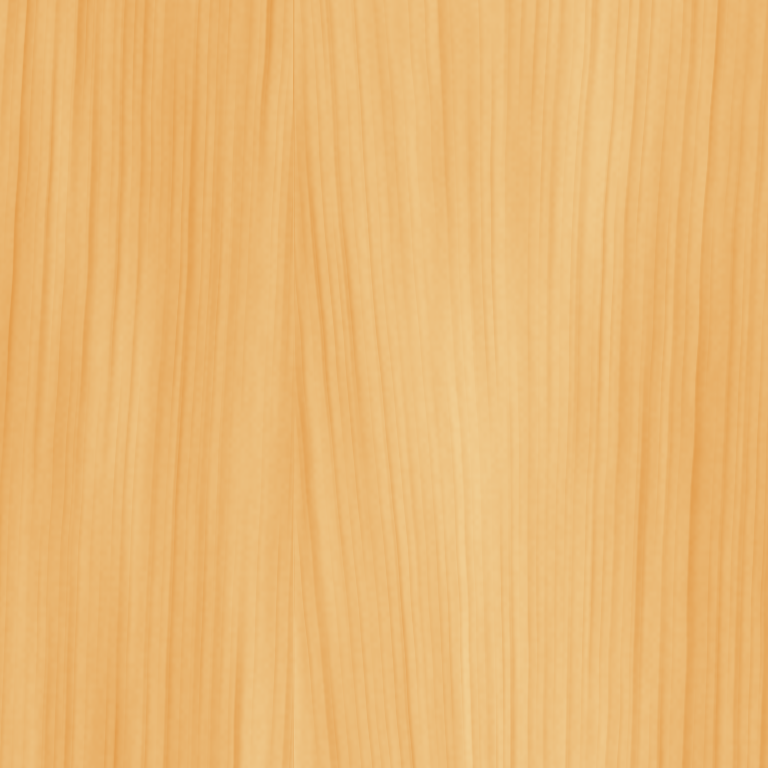
Give the GLSL for this texture, as a WebGL 1 fragment shader.

```glsl
precision highp float;
// Pale honey-coloured wood with near-vertical grain. Leaning coordinates carry
// two scales of soft-edged growth lines, over stretched noise for the streaks
// and fibres; the summed tone picks a colour between dark and light wood.

uniform vec2 u_resolution;

const vec3 DARK_WOOD = vec3(0.887, 0.620, 0.310);
const vec3 LIGHT_WOOD = vec3(0.940, 0.790, 0.550);
const float SEAM_X = 0.383;

float hash(vec2 p) {
  return fract(sin(dot(p, vec2(127.1, 311.7))) * 43758.5453);
}

float noise(vec2 p) {
  vec2 cell = floor(p);
  vec2 f = fract(p);
  f = f * f * (3.0 - 2.0 * f);
  float low = mix(hash(cell), hash(cell + vec2(1.0, 0.0)), f.x);
  float high = mix(hash(cell + vec2(0.0, 1.0)), hash(cell + vec2(1.0, 1.0)), f.x);
  return mix(low, high, f.y);
}

// Noise centred on zero
float ripple(vec2 p) {
  return noise(p) - 0.5;
}

// Sideways drift of the grain per unit of height, changing across the board
float grainLean(float x) {
  float rightSide = mix(-0.075, 0.045, smoothstep(0.5, 0.8, x));
  return mix(0.05, rightSide, smoothstep(SEAM_X - 0.002, SEAM_X + 0.002, x));
}

// Lines with a crisp left edge and a long soft right edge, fading along y
float growthLines(vec2 p, float count, float fadeRate, float seed) {
  float column = floor(p.x * count);
  float start = mix(0.15, 0.5, hash(vec2(column, seed)));
  float d = fract(p.x * count) - start;
  float profile = smoothstep(-0.11, 0.0, d) * (1.0 - smoothstep(0.0, 0.42, d));
  float fade = noise(vec2(column * 1.7 + seed, p.y * fadeRate + seed));
  float weight = mix(0.4, 1.0, hash(vec2(column, seed + 5.0)));
  return profile * weight * smoothstep(0.05, 0.85, fade);
}

// Broad light and dark areas: palest right of centre, deeper at the sides
float broadTone(vec2 p) {
  float paleBand = exp(-pow((p.x - 0.66) / 0.17, 2.0));
  float edge = smoothstep(0.82, 1.0, p.x);
  float patches = ripple(p * vec2(6.0, 2.2) + 11.0);
  return 0.22 * paleBand - 0.09 * edge + 0.28 * patches - 0.06;
}

// Pale strip along the seam, with a faint shadow on its right
float seamTone(vec2 p) {
  float x = p.x - SEAM_X + 0.004 * ripple(vec2(3.0, p.y * 3.0));
  float strip = exp(-pow(x / 0.007, 2.0));
  float shadow = exp(-pow((x - 0.012) / 0.005, 2.0));
  return (0.17 * strip - 0.1 * shadow) * mix(0.5, 1.0, noise(vec2(8.0, p.y * 5.0)));
}

void main() {
  vec2 uv = gl_FragCoord.xy / u_resolution;

  // Coordinates that follow the leaning, slightly wavy grain
  vec2 grain = uv;
  grain.x -= grainLean(uv.x) * (uv.y - 0.5);
  grain.x += 0.014 * ripple(uv * vec2(5.0, 3.0));
  grain.x += 0.0025 * ripple(uv * vec2(20.0, 14.0));

  // Streaks and growth lines
  float tone = 0.66 + broadTone(uv) + seamTone(uv);
  tone += 0.28 * ripple(grain * vec2(34.0, 2.5));
  tone += 0.18 * ripple(grain * vec2(85.0, 4.0) + 23.0);
  tone -= 0.46 * growthLines(grain, 31.0, 3.0, 3.0);
  tone -= 0.24 * growthLines(grain, 73.0, 5.0, 17.0);

  // Short fibres and fine mottling
  tone += 0.08 * ripple(grain * vec2(170.0, 22.0) + 41.0);
  tone += 0.10 * ripple(uv * vec2(190.0, 150.0));

  gl_FragColor = vec4(mix(DARK_WOOD, LIGHT_WOOD, clamp(tone, 0.0, 1.1)), 1.0);
}
```
